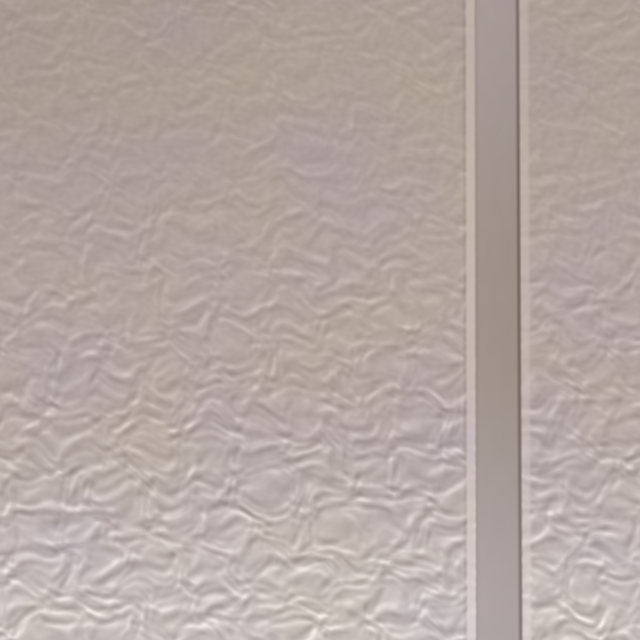
Reproduce this texture procedurally as a three.js fragment shader.

```glsl
// Pebbled warm grey panel, brighter toward the bottom, with a smooth vertical groove.
varying vec2 vUv;

float hash(vec2 p) {
  return fract(sin(dot(p, vec2(127.1, 311.7))) * 43758.5453);
}

// Gradient noise, roughly -0.7 to 0.7
float slope(vec2 cell, vec2 f, vec2 corner) {
  float a = 6.2832 * hash(cell + corner);
  return dot(vec2(cos(a), sin(a)), f - corner);
}

float noise(vec2 p) {
  vec2 i = floor(p), f = fract(p);
  vec2 u = f * f * f * (f * (f * 6.0 - 15.0) + 10.0);
  return mix(mix(slope(i, f, vec2(0.0)), slope(i, f, vec2(1.0, 0.0)), u.x),
             mix(slope(i, f, vec2(0.0, 1.0)), slope(i, f, vec2(1.0)), u.x), u.y);
}

// Height of the wrinkled, slightly flattened pebbles
float pebbles(vec2 p) {
  vec2 warp = vec2(noise(p * 17.0 + 4.0), noise(p * 17.0 + 31.0));
  vec2 q = p * vec2(33.0, 47.0) + warp * 1.3;
  return noise(q) + 0.45 * noise(q * 1.9 + 17.0);
}

// Soft vertical stripe between two edges
float stripe(float x, float left, float right, float soft) {
  return smoothstep(left - soft, left + soft, x) * (1.0 - smoothstep(right - soft, right + soft, x));
}

void main() {
  vec2 p = vUv;

  // Panel shading from the pale bottom to the tan top
  vec3 panel = mix(vec3(0.785, 0.750, 0.742), vec3(0.705, 0.652, 0.635), smoothstep(-0.05, 0.45, p.y));
  panel = mix(panel, vec3(0.675, 0.622, 0.590), smoothstep(0.35, 1.0, p.y));
  panel -= 0.018 * (1.0 - smoothstep(0.0, 0.6, length(p - vec2(0.0, 1.0))));

  // Faint blotches, alternately tan and mauve
  float blotch = noise(p * 5.0 + 8.0) + 0.5 * noise(p * 11.0);
  panel += blotch * vec3(0.012, 0.012, -0.022);

  // Relief lit from above, fading toward the top
  float relief = pebbles(p) - pebbles(p + vec2(-0.003, 0.008));
  float strength = mix(0.155, 0.035, smoothstep(0.0, 0.85, p.y));
  float light = relief * strength + max(relief - 0.2, 0.0) * strength * 0.5;
  float grain = noise(p * vec2(85.0, 110.0)) * 0.022;
  vec3 color = panel + (light + grain) * vec3(1.0, 1.02, 1.02);

  // Groove edges lean slightly outward at the bottom
  float left = 0.742 + 0.002 * (1.0 - p.y);
  float right = 0.811 + 0.005 * (1.0 - p.y);
  vec3 lip = panel + vec3(0.085, 0.080, 0.078);
  color = mix(color, lip, 0.85 * stripe(p.x, left - 0.014, left, 0.003));
  color = mix(color, lip, 0.65 * stripe(p.x, right, right + 0.014, 0.004));
  color -= 0.035 * stripe(p.x, left - 0.019, left - 0.015, 0.003);

  // Smooth groove floor, darkest around the middle
  vec3 ground = mix(vec3(0.685, 0.642, 0.642), vec3(0.620, 0.570, 0.540), smoothstep(0.0, 0.5, p.y));
  ground = mix(ground, vec3(0.650, 0.600, 0.590), smoothstep(0.55, 1.0, p.y));
  float across = (p.x - left) / (right - left);
  ground += 0.012 * (0.5 - across) + 0.006 * noise(p * vec2(60.0, 25.0));
  color = mix(color, ground, stripe(p.x, left, right, 0.0025));

  // Shadows just inside the two edges
  color -= 0.03 * stripe(p.x, left, left + 0.004, 0.003);
  color -= vec3(0.16, 0.17, 0.17) * stripe(p.x, right - 0.005, right, 0.003);

  gl_FragColor = vec4(color, 1.0);
}
```
